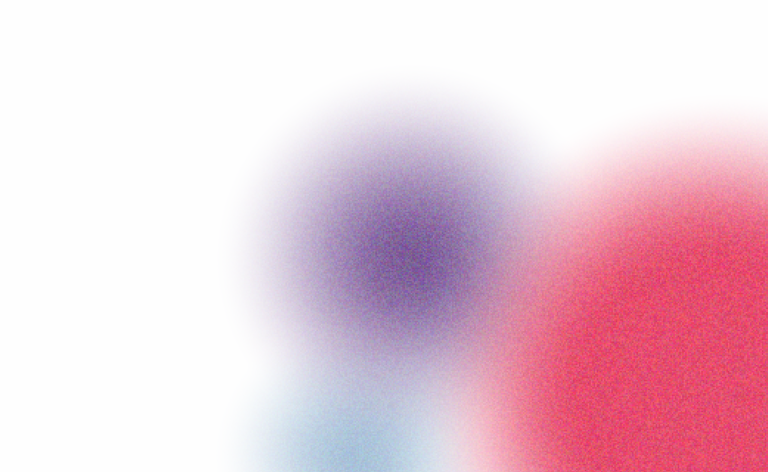
Reproduce this background procedurally as a Shadertoy shader.

```glsl
// Three blurred colour glows (violet, blue, crimson) on a white ground.
// Each glow is a smooth radial falloff layered by mixing, and a fine
// chromatic grain is added wherever the glows tint the ground.

// Three independent random values in 0..1 for one grid cell
vec3 hash3(vec2 cell) {
    vec3 p = fract(cell.xyx * vec3(0.1031, 0.1030, 0.0973));
    p += dot(p, p.yxz + 33.33);
    return fract((p.xxy + p.yzz) * p.zyx);
}

// Smoothly interpolated colour noise
vec3 colourNoise(vec2 p) {
    vec2 cell = floor(p);
    vec2 f = fract(p);
    f = f * f * (3.0 - 2.0 * f);
    vec3 low = mix(hash3(cell), hash3(cell + vec2(1.0, 0.0)), f.x);
    vec3 high = mix(hash3(cell + vec2(0.0, 1.0)), hash3(cell + vec2(1.0, 1.0)), f.x);
    return mix(low, high, f.y);
}

// Coverage of a soft disc: 1 inside the core radius, 0 beyond the outer one
float glow(vec2 p, vec2 centre, float core, float outer) {
    return 1.0 - smoothstep(core, outer, length(p - centre));
}

void mainImage(out vec4 fragColor, in vec2 fragCoord) {
    // Canvas height is one unit
    vec2 p = fragCoord / iResolution.y;

    float violet = glow(p, vec2(0.872, 0.451), 0.0, 0.425);
    float blue = glow(p, vec2(0.755, 0.03), 0.0, 0.31);
    float crimson = glow(p, vec2(1.53, 0.15), 0.29, 0.66);

    // Layer the glows over white
    vec3 colour = vec3(0.996);
    colour = mix(colour, vec3(0.66, 0.76, 0.85), blue);
    colour = mix(colour, vec3(0.49, 0.36, 0.60), violet);
    colour = mix(colour, vec3(0.90, 0.30, 0.43), crimson);

    // Fine chromatic grain, absent on the bare ground
    float coverage = 1.0 - (1.0 - violet) * (1.0 - 0.5 * blue) * (1.0 - crimson);
    vec3 grain = colourNoise(p * 320.0) - 0.5;
    colour += grain * vec3(0.15, 0.18, 0.18) * coverage;

    fragColor = vec4(clamp(colour, 0.0, 1.0), 1.0);
}
```
